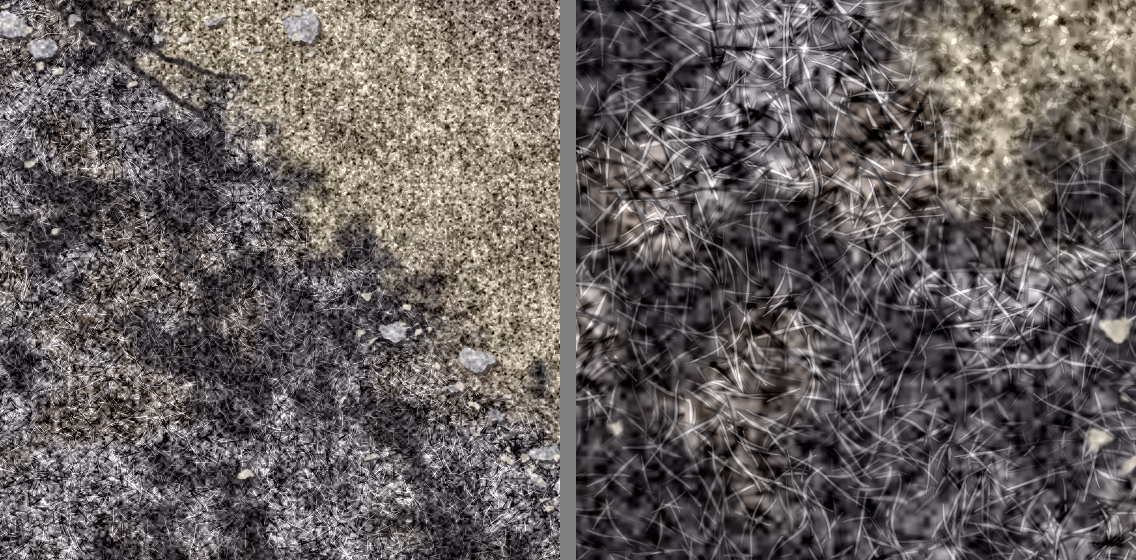
Left, the full canvas; right, a detail of the centre.
This texture is drawn by a WebGL 1 fragment shader. Its source:

```glsl
precision highp float;
// Aerial view of a hillside: dry grass at upper right, bare grey brush at lower left.
// Layers of hashed strokes form litter and twigs radiating from bush centres;
// noise adds soil, shadows and grain, and hashed blobs scatter rocks on the border.
uniform vec2 u_resolution;

float hash(vec2 p) { return fract(sin(dot(p, vec2(127.1, 311.7))) * 43758.5453); }
vec2 hash2(vec2 p) { return vec2(hash(p), hash(p + 37.3)); }

float noise(vec2 p) {
  vec2 i = floor(p), f = fract(p);
  f = f * f * (3.0 - 2.0 * f);
  return mix(mix(hash(i), hash(i + vec2(1, 0)), f.x),
             mix(hash(i + vec2(0, 1)), hash(i + 1.0), f.x), f.y);
}

float fbm(vec2 p) {
  float sum = 0.0, amp = 0.5;
  for (int i = 0; i < 5; i++) {
    sum += amp * noise(p);
    p = mat2(1.6, 1.2, -1.2, 1.6) * p + 7.7;
    amp *= 0.5;
  }
  return sum / 0.97;
}

// One tapered stroke per cell, turned away from its bush: x = tone, y = coverage
vec2 strokes(vec2 p, float freq, float halfLen, float width, float spread, float seed) {
  vec2 result = vec2(0.0);
  for (int k = 0; k < 9; k++) {
    vec2 id = floor(p * freq) + vec2(mod(float(k), 3.0), floor(float(k) / 3.0)) - 1.0;
    vec2 c = (id + hash2(id + seed)) / freq;
    vec2 bush = floor(c * 5.5);
    vec2 away = c - (bush + 0.2 + 0.6 * hash2(bush)) / 5.5;
    float angle = atan(away.y, away.x + 1e-5) + (hash(id + seed + 5.1) - 0.5) * spread;
    vec2 dir = vec2(cos(angle), sin(angle));
    float reach = halfLen / freq * (0.4 + 0.6 * hash(id + seed + 9.4));
    float along = clamp(dot(p - c, dir), -reach, reach);
    float w = width * (1.0 - 0.5 * abs(along) / reach);
    float cover = 1.0 - smoothstep(w - 0.0009, w + 0.0009, length(p - c - dir * along));
    result = mix(result, vec2(hash(id + seed + 2.6), 1.0), cover);
  }
  return result;
}

// Where stones gather: along the lower border and across the top
float rubble(vec2 c) {
  float s = c.x + c.y - 1.13;
  float border = exp(-s * s / 0.004) * smoothstep(0.6, 0.75, c.x);
  float top = smoothstep(0.8, 0.98, c.y) * (1.0 - smoothstep(0.55, 0.8, c.x));
  return max(border, 0.5 * top) + 0.004;
}

float rocks(vec2 p, float freq, float share) {
  float cover = 0.0;
  vec2 q = p + (vec2(fbm(p * 40.0), fbm(p * 40.0 + 19.0)) - 0.5) * (0.2 / freq + 0.025);
  for (int k = 0; k < 9; k++) {
    vec2 id = floor(p * freq) + vec2(mod(float(k), 3.0), floor(float(k) / 3.0)) - 1.0;
    vec2 c = (id + hash2(id + 61.0)) / freq;
    float radius = (0.1 + 0.28 * hash(id + 8.0)) / freq;
    float d = length((q - c) * vec2(0.8, 1.2)) - radius;
    cover = max(cover, step(hash(id + 23.0), share * rubble(c)) * (1.0 - smoothstep(-0.003, 0.002, d)));
  }
  return cover;
}

void main() {
  vec2 p = gl_FragCoord.xy / u_resolution;
  vec2 slope = vec2(dot(p, vec2(0.8, -0.6)), dot(p, vec2(0.6, 0.8)));
  float grain = (noise(p * 130.0) - 0.5) * 0.6 + (noise(p * 260.0 + 9.0) - 0.5) * 0.7;
  float clump = fbm(p * 26.0 + 13.0) - 0.5;
  float brushy = 1.0 - smoothstep(-0.1, 0.1, p.x + p.y - 1.2 + (fbm(p * 9.0) - 0.5) * 0.3 + clump * 0.25);

  // Dry grass with short leaf flecks
  float pale = smoothstep(0.3, 0.65, fbm(p * 5.0 + 3.0));
  vec3 grass = mix(vec3(0.54, 0.49, 0.44), vec3(0.67, 0.63, 0.55), pale) + clump * 0.3;
  grass = mix(grass, vec3(0.53, 0.47, 0.45), smoothstep(1.6, 1.95, p.x + p.y) * 0.8);
  for (int i = 0; i < 3; i++) {
    float n = float(i);
    vec2 fleck = strokes(p, 80.0 + 30.0 * n, 0.35, 0.0021, 6.3, 11.0 * n + 2.0);
    grass += vec3(0.52, 0.52, 0.51) * (fleck.x - 0.52) * fleck.y;
  }
  grass += grain * 0.65;

  // Brush floor: grey stems, brown litter, diagonal shadows
  vec2 hollow = (p - vec2(0.51, 0.39)) / vec2(0.08, 0.07);
  float gloom = smoothstep(0.47, 0.72, fbm(slope * vec2(7.0, 13.0) + 4.0) - clump * 0.4);
  gloom = max(gloom, exp(-dot(hollow, hollow)));
  float litter = smoothstep(0.5, 0.7, fbm(p * 7.0 + 31.0));
  vec3 brush = mix(vec3(0.49, 0.47, 0.49), vec3(0.47, 0.42, 0.39), litter) + clump * 0.5;
  brush = mix(brush, vec3(0.13, 0.12, 0.14), gloom * 0.85);

  // Crossing twigs, from short and dense to long and sparse
  vec2 bent = p + (vec2(noise(p * 34.0), noise(p * 34.0 + 50.0)) - 0.5) * 0.014;
  for (int i = 0; i < 8; i++) {
    float n = float(i);
    vec2 twig = strokes(bent, 70.0 - 7.0 * n, 0.85, 0.0013, 2.8, 17.0 * n + 1.0);
    float tone = smoothstep(0.1, 0.9, twig.x + clump * 0.5);
    vec3 bark = mix(vec3(0.09, 0.08, 0.09), vec3(0.89, 0.87, 0.88), tone);
    brush = mix(brush, bark, twig.y * (0.72 - 0.42 * gloom));
  }
  brush += grain * (0.75 - 0.3 * gloom);
  vec3 color = mix(grass, brush, brushy);

  // Two fallen trunks at the upper left
  float bow = slope.x + 0.38;
  float extent = smoothstep(-0.56, -0.5, slope.x) * (1.0 - smoothstep(-0.2, -0.13, slope.x));
  for (int i = 0; i < 2; i++) {
    float n = float(i);
    float d = abs(slope.y - 0.895 + 0.04 * n - 1.3 * (1.0 - n) * bow * bow + noise(p * 30.0) * 0.012);
    float trunk = extent * (0.8 + clump) * (1.0 - smoothstep(0.002, 0.009, d));
    color = mix(color, vec3(0.15, 0.13, 0.14) + grain * 0.3, trunk);
  }

  // Boulders and pebbles with shadows to their lower right
  float shadow = max(rocks(p + vec2(-0.006, 0.007), 13.0, 0.8), rocks(p + vec2(-0.003, 0.003), 48.0, 0.5));
  color = mix(color, vec3(0.17, 0.15, 0.16), shadow * 0.65);
  vec3 stone = mix(vec3(0.50, 0.50, 0.55), vec3(1.0, 0.99, 0.98), fbm(p * 45.0)) + grain * 0.5;
  color = mix(color, stone, rocks(p, 13.0, 0.8) * 0.85);
  color = mix(color, vec3(0.88, 0.85, 0.79) + grain * 0.3, rocks(p, 48.0, 0.5) * 0.9);
  gl_FragColor = vec4(clamp(color, 0.0, 1.0), 1.0);
}
```
